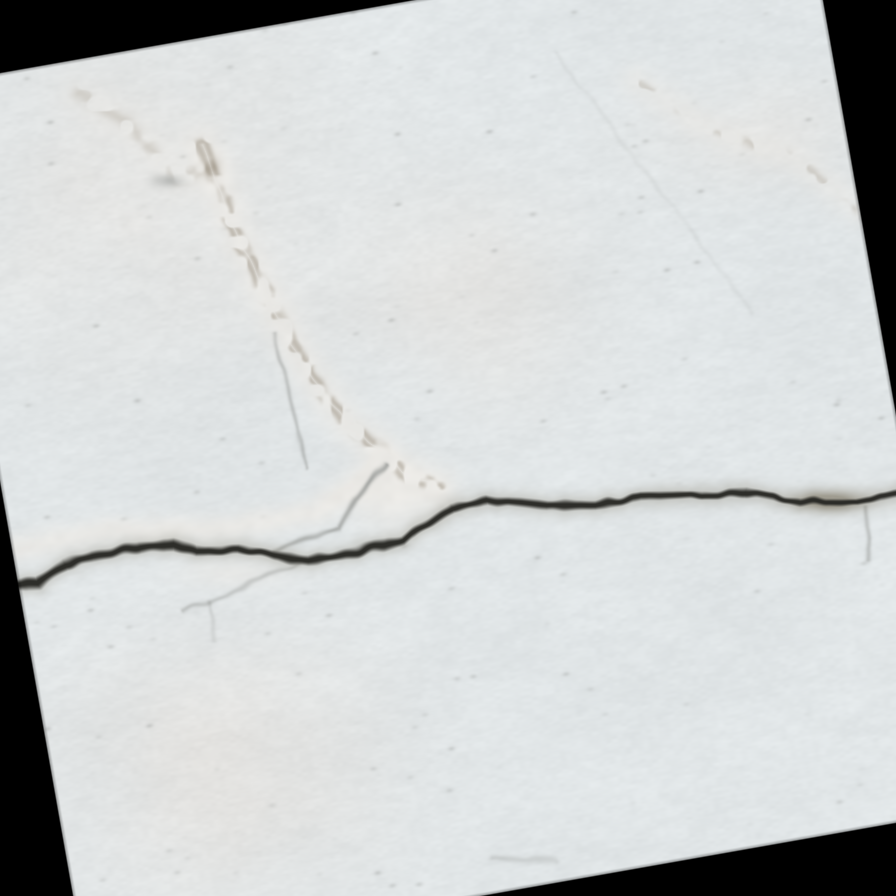
A WebGL 2 fragment shader for this texture:

```glsl
#version 300 es
precision highp float;
// A tilted square slab of pale marble on black, split by one dark crack.
// Veins and cracks are distances to bent paths, roughened by a noise warp;
// the stone is streaked value noise with cellular specks on top.

uniform vec2 u_resolution;
out vec4 outColor;

const float TILT = 0.1745;          // slab rotation, radians
const float SLAB_HALF = 0.4988;     // half the slab side
const float WARP = 0.0045;          // roughness of the cracks
const float CRACK_WIDTH = 0.0068;   // outer half width of the main crack
const float GRAIN = 0.034;          // strength of the fine streaks
const float SPECK_CELLS = 38.0;
const vec3 COOL_STONE = vec3(0.878, 0.897, 0.903);
const vec3 WARM_STONE = vec3(0.898, 0.892, 0.880);
const vec3 PALE_VEIN = vec3(0.925, 0.917, 0.900);
const vec3 TAN_VEIN = vec3(0.66, 0.63, 0.58);
const vec3 HAIRLINE = vec3(0.60, 0.61, 0.60);
const vec3 CRACK_DARK = vec3(0.15, 0.15, 0.135);
const vec3 CRACK_STAIN = vec3(0.56, 0.54, 0.48);

// Main crack, left to right
const int CRACK_COUNT = 22;
const vec2 CRACK[CRACK_COUNT] = vec2[](
  vec2(.010, .347), vec2(.042, .350), vec2(.072, .370), vec2(.104, .379),
  vec2(.156, .389), vec2(.195, .392), vec2(.219, .385), vec2(.267, .387),
  vec2(.306, .380), vec2(.345, .374), vec2(.397, .384), vec2(.449, .398),
  vec2(.505, .432), vec2(.544, .443), vec2(.573, .440), vec2(.612, .435),
  vec2(.664, .436), vec2(.716, .445), vec2(.833, .450), vec2(.892, .440),
  vec2(.957, .441), vec2(1.01, .449));

float hash(vec2 p) {
  vec3 q = fract(p.xyx * 0.1031);
  q += dot(q, q.yzx + 33.33);
  return fract((q.x + q.y) * q.z);
}

float noise(vec2 p) {
  vec2 i = floor(p), f = fract(p);
  f = f * f * (3.0 - 2.0 * f);
  vec2 e = vec2(1, 0);
  return mix(mix(hash(i), hash(i + e), f.x),
             mix(hash(i + e.yx), hash(i + e.xx), f.x), f.y);
}

float fbm(vec2 p) {
  float sum = 0.0, amp = 0.5;
  for (int i = 0; i < 4; i++) {
    sum += amp * noise(p);
    p = p * 2.03 + 17.3;
    amp *= 0.5;
  }
  return sum;
}

float segment(vec2 p, vec2 a, vec2 b) {
  vec2 ab = b - a;
  return length(p - a - ab * clamp(dot(p - a, ab) / dot(ab, ab), 0.0, 1.0));
}

float path(vec2 p, vec2 q[5]) {
  float d = 1.0;
  for (int i = 0; i < 4; i++) d = min(d, segment(p, q[i], q[i + 1]));
  return d;
}

// Soft round spot, 1 at the centre
float glow(vec2 p, vec2 centre, vec2 radius) {
  vec2 q = (p - centre) / radius;
  return exp(-dot(q, q));
}

float band(float d, float width) { return exp(-d * d / (width * width)); }

// Scattered specks, one candidate per cell
float specks(vec2 p) {
  vec2 cell = floor(p), f = fract(p);
  float s = 0.0;
  for (int k = 0; k < 9; k++) {
    vec2 o = vec2(k % 3 - 1, k / 3 - 1), id = cell + o;
    vec2 centre = o + vec2(hash(id + 5.1), hash(id + 9.7));
    float rare = smoothstep(0.86, 1.0, hash(id + 31.0));
    s += rare * glow(f, centre, vec2(0.16, 0.10));
  }
  return min(s, 1.0);
}

void main() {
  vec2 uv = gl_FragCoord.xy / u_resolution;
  float px = 1.0 / min(u_resolution.x, u_resolution.y);
  float c = cos(TILT), s = sin(TILT);
  vec2 local = mat2(c, -s, s, c) * (uv - 0.5);
  vec2 rough = uv + WARP * (vec2(noise(uv * 65.0), noise(uv * 65.0 + 40.0)) - 0.5);

  // Stone: broad warm and cool clouds, then streaks along the slab
  float warm = 0.65 * glow(uv, vec2(.53, .67), vec2(.14, .12))
             + 0.80 * glow(uv, vec2(.25, .14), vec2(.17, .15))
             + 0.60 * glow(uv, vec2(.15, .78), vec2(.22, .22))
             + 0.50 * glow(uv, vec2(.84, .85), vec2(.13, .06));
  warm *= 0.5 + fbm(uv * 9.0);
  vec3 col = mix(COOL_STONE, WARM_STONE, clamp(warm, 0.0, 1.0));
  col += 0.040 * (fbm(local * vec2(7.0, 13.0) + 3.0) - 0.45);
  col += GRAIN * (fbm(local * vec2(45.0, 120.0)) - 0.47);
  col += 0.5 * GRAIN * (noise(local * vec2(150.0, 260.0)) - 0.5);
  col = mix(col, HAIRLINE, 0.32 * specks(local * SPECK_CELLS));

  // Pale veins with broken tan threads
  float diagonal = min(path(rough, vec2[](vec2(.225, .84), vec2(.267, .733), vec2(.306, .655), vec2(.345, .583), vec2(.39, .525))),
                       path(rough, vec2[](vec2(.39, .525), vec2(.436, .490), vec2(.450, .473), vec2(.475, .462), vec2(.49, .455))));
  float upperLeft = path(rough, vec2[](vec2(.09, .895), vec2(.14, .865), vec2(.175, .825), vec2(.20, .80), vec2(.24, .815)));
  float upperRight = path(rough, vec2[](vec2(.71, .909), vec2(.78, .863), vec2(.83, .842), vec2(.885, .825), vec2(.957, .768)));
  float shelf = path(rough, vec2[](vec2(.02, .388), vec2(.12, .408), vec2(.25, .410), vec2(.35, .427), vec2(.43, .480)));
  float broken = smoothstep(0.42, 0.75, noise(uv * 85.0 + 8.0));
  float pale = 0.75 * band(diagonal, 0.021) + 0.35 * band(upperLeft, 0.022)
             + 0.45 * band(upperRight, 0.018) + 0.75 * band(shelf, 0.015)
             + 0.80 * glow(uv, vec2(.435, .445), vec2(.05, .035))
             + 0.50 * glow(uv, vec2(.26, .36), vec2(.06, .016));
  col = mix(col, PALE_VEIN + 0.03 * (noise(uv * 90.0) - 0.5), min(pale, 0.9));
  float thread = 0.60 * band(abs(diagonal - 0.004), 0.0045)
               + 0.32 * band(upperLeft, 0.008) + 0.34 * band(upperRight, 0.005);
  col = mix(col, TAN_VEIN, broken * thread);
  col = mix(col, HAIRLINE, 0.55 * glow(rough, vec2(.188, .797), vec2(.016, .007)));

  // Hairline cracks
  float branch = path(rough, vec2[](vec2(.43, .482), vec2(.397, .443), vec2(.378, .411), vec2(.332, .396), vec2(.306, .384)));
  float lower = path(rough, vec2[](vec2(.345, .374), vec2(.30, .359), vec2(.254, .336), vec2(.235, .328), vec2(.205, .320)));
  float slant = segment(rough, vec2(.306, .629), vec2(.342, .477));
  float drip = segment(rough, vec2(.966, .434), vec2(.970, .375));
  float stub = segment(rough, vec2(.234, .328), vec2(.238, .285));
  float foot = segment(rough, vec2(.55, .043), vec2(.62, .039));
  float faint = segment(rough, vec2(.62, .94), vec2(.84, .65));
  float hair = 0.85 * band(branch, 0.0032) + 0.5 * band(lower, 0.003)
             + 0.5 * band(slant, 0.0026) + 0.55 * band(drip, 0.003)
             + 0.3 * band(stub, 0.003) + 0.35 * band(foot, 0.004)
             + 0.12 * band(faint, 0.003);
  col = mix(col, HAIRLINE, min(hair, 1.0) * (0.6 + 0.4 * noise(uv * 50.0)));

  // Main crack: stained rim, then dark core of uneven width
  float d = 1.0;
  for (int i = 0; i < CRACK_COUNT - 1; i++) d = min(d, segment(rough, CRACK[i], CRACK[i + 1]));
  float width = CRACK_WIDTH * (0.78 + 0.45 * noise(vec2(uv.x * 24.0, 2.0)));
  width *= 1.0 - 0.22 * smoothstep(0.6, 0.7, uv.x);
  float stain = 0.35 * band(d, 0.012) + 0.7 * glow(uv, vec2(.925, .441), vec2(.035, .012));
  col = mix(col, CRACK_STAIN, min(stain, 0.8));
  col = mix(col, CRACK_DARK, 0.96 * (1.0 - smoothstep(0.12 * width, width, d)));

  // Slab outline with a thin shaded rim
  vec2 inset = SLAB_HALF - abs(local);
  float edge = min(inset.x, inset.y);
  col *= mix(0.72, 1.0, smoothstep(0.0, 0.0045, edge));
  outColor = vec4(col * smoothstep(-px, px, edge), 1.0);
}
```
